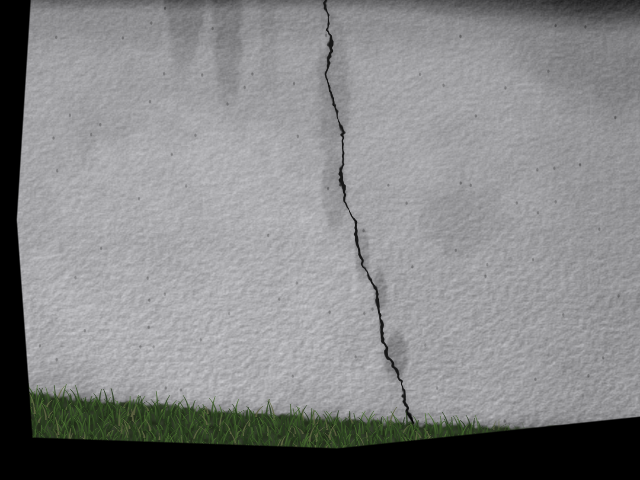
This texture is drawn by a Shadertoy shader. Its source:

```glsl
// A cracked, weathered plaster wall above a strip of grass, cut out on black.
// Half-planes give the outline, value noise the plaster, a warped polyline
// the crack, and rows of curved blades, drawn back to front, the grass.

const int CRACK_POINTS = 15;
const vec2 CRACK[CRACK_POINTS] = vec2[](
    vec2(.675, 1.01), vec2(.689, .913), vec2(.679, .844), vec2(.701, .766),
    vec2(.715, .722), vec2(.711, .635), vec2(.719, .575), vec2(.738, .540),
    vec2(.747, .470), vec2(.781, .401), vec2(.795, .314), vec2(.809, .253),
    vec2(.833, .219), vec2(.842, .167), vec2(.859, .118));

float hash(vec2 p) {
    vec3 q = fract(p.xyx * .1031);
    q += dot(q, q.yzx + 33.33);
    return fract((q.x + q.y) * q.z);
}

float noise(vec2 p) {
    vec2 i = floor(p), f = fract(p);
    f = f * f * (3. - 2. * f);
    return mix(mix(hash(i), hash(i + vec2(1, 0)), f.x),
               mix(hash(i + vec2(0, 1)), hash(i + 1.), f.x), f.y);
}

float fbm(vec2 p) {
    float sum = 0., amp = .5;
    for (int i = 0; i < 5; i++) {
        sum += amp * noise(p);
        p = mat2(1.6, 1.2, -1.2, 1.6) * p + 7.3;
        amp *= .5;
    }
    return sum;
}

// Signed distance, positive to the left of the line a -> b
float leftOf(vec2 p, vec2 a, vec2 b) {
    vec2 d = normalize(b - a), q = p - a;
    return d.x * q.y - d.y * q.x;
}

float segmentDistance(vec2 p, vec2 a, vec2 b) {
    vec2 q = p - a, d = b - a;
    return length(q - d * clamp(dot(q, d) / dot(d, d), 0., 1.));
}

float crackDistance(vec2 p) {
    p.x += .007 * (noise(p * 65.) - .5) + .004 * (noise(p * 160.) - .5);
    float d = 1e3;
    for (int i = 0; i < CRACK_POINTS - 1; i++)
        d = min(d, segmentDistance(p, CRACK[i], CRACK[i + 1]));
    return d;
}

// Ragged soft ellipse
float stain(vec2 p, vec2 center, vec2 radius, float ragged) {
    float r = length((p - center) / radius) + ragged * (fbm(p * 28.) - .5);
    return 1. - smoothstep(.65, 1.1, r);
}

float grassTop(float x) {
    return .11 + .07 * pow(clamp(1. - (x - .064) / 1.046, 0., 1.), 1.5);
}

vec3 wall(vec2 p, float px) {
    float cloud = fbm(p * 6.) - .48, patches = fbm(p * 22.) - .48;
    float tone = .635 + .06 * cloud + .05 * patches;
    tone += .04 * stain(p, vec2(.4, .42), vec2(.4, .36), .6);
    tone -= .06 * smoothstep(1., 1.33, p.x + .3 * cloud);

    // Damp band, its runs and the shadow along the top
    float dampLine = .91 - .13 * smoothstep(.9, 1.3, p.x);
    tone -= .085 * smoothstep(-.05, .06, p.y - dampLine + .12 * cloud + .12 * patches);
    tone -= .07 * stain(p, vec2(.385, .97), vec2(.04, .13), .7);
    tone -= .08 * stain(p, vec2(.473, .92), vec2(.034, .15), .7);
    tone -= .03 * stain(p, vec2(.56, .92), vec2(.022, .12), .7);
    tone -= .04 * stain(p, vec2(.97, .54), vec2(.09, .07), 1.2);
    float right = smoothstep(.7, 1.3, p.x);
    tone -= mix(.2, .36, right) * smoothstep(1. - mix(.03, .085, right), 1.01, p.y);

    // Embossed grain and sparse pits
    vec2 g = p * vec2(105., 140.) + 3. * cloud, light = vec2(-.45, .6);
    float relief = noise(g) - noise(g + light) + .7 * (noise(g * 2.1) - noise(g * 2.1 + light));
    tone += relief * mix(.055, .1, smoothstep(.75, .2, p.y));
    tone += .045 * (noise(p * 330.) - .5);
    vec2 cell = floor(p * 30.), spot = fract(p * 30.) - .2 - .6 * vec2(hash(cell), hash(cell + 9.));
    float pit = step(.92, hash(cell + 31.)) * smoothstep(.11, .03, length(spot * vec2(1., .7)));
    tone -= .16 * pit;

    // Damp patches beside the crack
    float damp = .65 * stain(p, vec2(.695, .80), vec2(.04, .14), 1.);
    damp = max(damp, .7 * stain(p, vec2(.697, .60), vec2(.026, .11), .9));
    damp = max(damp, .8 * stain(p, vec2(.755, .475), vec2(.016, .06), .8));
    damp = max(damp, stain(p, vec2(.792, .395), vec2(.016, .05), .8));
    damp = max(damp, stain(p, vec2(.824, .256), vec2(.025, .055), .8));
    tone -= .11 * damp;

    // Crack with a faint rim
    float d = crackDistance(p);
    float width = mix(.0008, .0031, noise(vec2(p.y * 32., 4.))) * mix(.7, 1., smoothstep(.1, .35, p.y));
    tone -= .08 * exp(-d / .005);
    tone = mix(tone, .09, 1. - smoothstep(width - px * .5, width + px, d));

    // Shade where the wall meets the ground
    tone -= .17 * exp(-max(p.y - grassTop(p.x), 0.) / .014);
    return tone * vec3(.995, .995, 1.012);
}

vec3 addGrass(vec3 color, vec2 p, float px) {
    const float ROWS = 15., SPACING = .01;
    float top = grassTop(p.x), thin = smoothstep(1.16, .95, p.x);
    vec3 soil = vec3(.12, .16, .09) + .09 * noise(p * 110.);
    color = mix(color, soil, smoothstep(.004, -.006, p.y - top + .012 * (noise(p * 90.) - .5)));
    for (float row = 0.; row < ROWS; row++) {
        float column = floor(p.x / SPACING);
        for (float k = -2.; k <= 2.; k++) {
            vec2 id = vec2(column + k, row * 17. + 3.);
            float seed = hash(id), shade = hash(id + 71.);
            float height = mix(.014, .042, seed * seed) * mix(.3, 1., thin);
            float base = top - .006 - .11 * row / ROWS - .008 * shade;
            float t = (p.y - base) / height;
            float lean = .036 * (hash(id + 37.) - .5);
            float x = (id.x + hash(id + 13.)) * SPACING + lean * t * t;
            float width = .0017 * (1. - t);
            float blade = smoothstep(width + px, width - px * .5, abs(p.x - x));
            blade *= step(0., t) * step(t, 1.) * thin;
            vec3 green = mix(vec3(.13, .20, .10), vec3(.34, .50, .22), shade * (.35 + .65 * t));
            green = mix(green, vec3(.46, .45, .32), .7 * step(.9, hash(id + 53.)));
            color = mix(color, green, blade * .9);
        }
    }
    return color;
}

void mainImage(out vec4 fragColor, in vec2 fragCoord) {
    vec2 p = fragCoord / iResolution.y;
    float px = 1. / iResolution.y;
    vec3 color = wall(p, px);
    if (p.y < .25) color = addGrass(color, p, px);

    // Cut-out outline
    float inside = min(leftOf(p, vec2(.064, 1.), vec2(.035, .542)),
                       leftOf(p, vec2(.035, .542), vec2(.068, .0885)));
    inside = min(inside, leftOf(p, vec2(.068, .0885), vec2(.703, .066)));
    inside = min(inside, leftOf(p, vec2(.703, .066), vec2(1.333, .132)));
    fragColor = vec4(color * smoothstep(-px, px, inside), 1.);
}
```
